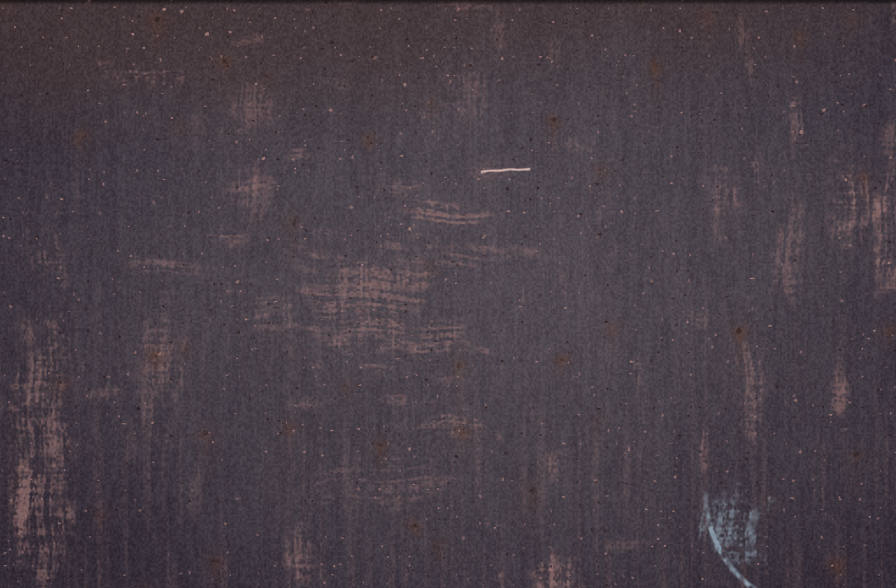
Give the GLSL for this texture, as a Shadertoy shader.

```glsl
#define PAINT_DARK vec3(0.215, 0.185, 0.225)
#define PAINT_LIGHT vec3(0.322, 0.290, 0.322)
#define PAINT_WARM vec3(0.275, 0.215, 0.22)
#define SCUFF_PINK vec3(0.64, 0.48, 0.46)
#define RUST vec3(0.38, 0.24, 0.18)
#define PIT vec3(0.18, 0.13, 0.13)
#define CHALK vec3(0.56, 0.64, 0.70)
#define SCUFF_GRID 5.0
#define RUST_GRID 7.0
#define CHIP_GRID 24.0
#define GRAIN 0.07

vec2 hash2(vec2 p) {
    vec3 q = fract(p.xyx * vec3(0.1031, 0.1030, 0.0973));
    q += dot(q, q.yzx + 33.33);
    return fract((q.xx + q.yz) * q.zy);
}

float noise(vec2 p) {
    vec2 i = floor(p), f = fract(p);
    f = f * f * (3.0 - 2.0 * f);
    vec2 e = vec2(0, 1);
    return mix(mix(hash2(i).x, hash2(i + e.yx).x, f.x),
               mix(hash2(i + e).x, hash2(i + e.yy).x, f.x), f.y);
}

// Broad mottling from layered sines
float mottle(vec2 p) {
    float sum = 0.0, amp = 0.5;
    for (int i = 0; i < 4; i++) {
        p = mat2(0.8, 0.6, -0.6, 0.8) * p + 1.7;
        sum += amp * sin(p.x + sin(p.y * 1.3)) * cos(p.y);
        p *= 1.9;
        amp *= 0.6;
    }
    return sum;
}

// Ragged dry brush stroke running along q.x, broken up by the weave
float brush(vec2 q, vec2 radius, float seed) {
    q.y += 0.12 * (fract(seed * 0.37) - 0.5) * q.x + 0.003 * sin(q.x * 40.0 + seed);
    float ragged = noise(q * vec2(16.0, 34.0) + seed) + 0.6 * noise(q * 75.0 + seed) - 0.8;
    float body = 1.0 - length(q / radius) + 0.9 * ragged;
    float bristle = noise(vec2(q.x * 9.0, q.y * 210.0) + seed);
    float wear = noise(q * vec2(190.0, 290.0) + seed);
    float weave = noise(q * vec2(240.0, 18.0) + seed);
    float paint = 0.5 * bristle + 0.35 * wear + 0.25 * weave;
    return smoothstep(0.0, 0.7, body) * smoothstep(0.38, 0.85, paint);
}

float scuffs(vec2 p, float grid, float density) {
    float sum = 0.0;
    vec2 cell = floor(p * grid);
    for (int k = 0; k < 9; k++) {
        vec2 id = cell + vec2(k % 3, k / 3) - 1.0;
        vec2 h = hash2(id + grid + 6.0), g = hash2(id + grid + 42.0);
        vec2 centre = (id + h) / grid;
        bool across = g.x > 0.3 + 1.1 * abs(centre.x - 0.65);
        vec2 q = p - centre;
        vec2 radius = mix(vec2(0.25, 0.12), vec2(0.7, 0.26), vec2(h.y, g.y)) / grid;
        float strength = step(fract(g.y * 7.0), density) * (0.3 + 0.6 * fract(g.x * 5.0));
        sum += strength * brush(across ? q : q.yx, radius, 90.0 * h.x);
    }
    return sum;
}

// x: stain with its drip, y: dark pit
vec2 rustSpots(vec2 p, float px) {
    vec2 sum = vec2(0);
    vec2 cell = floor(p * RUST_GRID);
    for (int k = 0; k < 9; k++) {
        vec2 id = cell + vec2(k % 3, k / 3) - 1.0;
        vec2 h = hash2(id + 73.0), g = hash2(id + 19.0);
        vec2 q = p - (id + h) / RUST_GRID;
        float on = step(0.5, g.x) * (0.3 + 0.7 * h.x);
        float halo = exp(-dot(q, q) * 4000.0);
        float drip = exp(-abs(q.x) * 130.0) * smoothstep(-0.04 - 0.09 * g.y, 0.0, q.y)
                   * (1.0 - smoothstep(0.0, 0.01, q.y));
        float size = 0.005 * g.y * g.y;
        float d = length(q) - size + 0.009 * (noise(q * 190.0 + h * 50.0) - 0.5);
        sum += on * vec2(0.4 * halo + 0.45 * drip, 1.0 - smoothstep(-px, px, d));
    }
    return min(sum, 1.0);
}

// x: coverage of small flakes, y: 1 where they are pale
vec2 chips(vec2 p, float grid, float px) {
    vec2 id = floor(p * grid), h = hash2(id + 5.0), g = hash2(id + 131.0);
    vec2 q = (p * grid - id - mix(vec2(0.25), vec2(0.75), h)) / grid;
    float d = length(q * vec2(0.6 + h.x, 0.6 + g.y)) - (0.03 + 0.08 * h.x * g.y) / grid;
    d += 0.005 * (noise(p * 260.0) - 0.5);
    float present = step(g.x, 0.26 + 0.35 * mottle(id * 5.0 / grid));
    return vec2(present * (0.4 + 0.5 * g.y) * (1.0 - smoothstep(-px, px, d)), step(0.5, h.y));
}

float scratch(vec2 p, vec2 a, vec2 b, float width, float px) {
    vec2 q = p - a, s = b - a;
    float d = length(q - s * clamp(dot(q, s) / dot(s, s), 0.0, 1.0));
    return 1.0 - smoothstep(width - px, width + px, d);
}

void mainImage(out vec4 fragColor, in vec2 fragCoord) {
    float px = 1.0 / iResolution.y;
    vec2 p = fragCoord * px;
    float aspect = iResolution.x * px;

    // Painted ground, lightest near the middle, brown along the top
    vec2 c = (p - vec2(0.5 * aspect + 0.06, 0.58)) * vec2(0.75, 1.0);
    float light = 0.93 - 1.9 * dot(c, c) + 0.1 * mottle(p * 8.0);
    light += 0.2 * (noise(p * vec2(90.0, 5.0)) - 0.5) + 0.3 * (noise(p * vec2(290.0, 30.0)) - 0.5);
    vec3 col = mix(PAINT_DARK, PAINT_LIGHT, clamp(light, -0.1, 1.15));
    float warm = smoothstep(0.7, 0.98, p.y - 0.08 * p.x + 0.08 * mottle(p * 5.0 + 4.0));
    col = mix(col, PAINT_WARM, 0.75 * warm);

    // Rubbed patches in two sizes, long side streaks, then rust
    float rub = scuffs(p, SCUFF_GRID, 0.55) + 0.7 * scuffs(p, 2.2 * SCUFF_GRID, 0.3);
    rub += 0.7 * brush(p - vec2(0.64, 0.47), vec2(0.22, 0.11), 5.0);
    rub += 0.65 * brush((p - vec2(0.07, 0.25)).yx, vec2(0.34, 0.06), 31.0);
    float streak = smoothstep(0.6, 0.95, noise(p * vec2(130.0, 5.0) + 9.0));
    rub += 0.3 * streak * noise(p * 220.0) * (1.0 - smoothstep(0.1, 0.6, p.y));
    col = mix(col, SCUFF_PINK, 0.75 * min(rub, 0.85));
    vec2 rust = rustSpots(p, px);
    col = mix(col, RUST, rust.x * (0.3 + 0.7 * noise(p * 90.0)));
    col = mix(col, PIT, 0.75 * rust.y);

    // Chips gathered in loose clusters
    for (int i = 0; i < 3; i++) {
        vec2 flake = chips(p + 0.37 * float(i), CHIP_GRID * (1.0 + 0.8 * float(i)), px);
        col = mix(col, mix(PIT, SCUFF_PINK, flake.y), flake.x);
    }

    // Chalky smears and one pale scratch
    vec2 arc = p - vec2(1.40, 0.16);
    float sweep = 1.0 - smoothstep(0.001, 0.007, abs(length(arc) - 0.20));
    sweep *= step(arc.x, 0.0) * (1.0 - smoothstep(-0.02, 0.01, arc.y)) * noise(p * 130.0);
    float chalk = sweep + 0.6 * brush((p - vec2(1.25, 0.11)).yx, vec2(0.08, 0.07), 3.0);
    chalk += brush((p - vec2(0.136, 0.54)).yx, vec2(0.045, 0.016), 8.0);
    col = mix(col, CHALK, min(chalk, 0.85));
    vec2 wobble = vec2(0.0, 0.004 * (noise(p * 60.0) - 0.5));
    col = mix(col, vec3(0.80, 0.68, 0.66),
              scratch(p + wobble, vec2(0.82, 0.708), vec2(0.90, 0.714), 0.002, px));

    // Fine grain and shadowed upper rim
    col += GRAIN * (noise(p * vec2(335.0, 300.0)) - 0.5);
    col *= 1.0 - 0.5 * smoothstep(0.99, 1.0, p.y);
    fragColor = vec4(col, 1.0);
}
```
